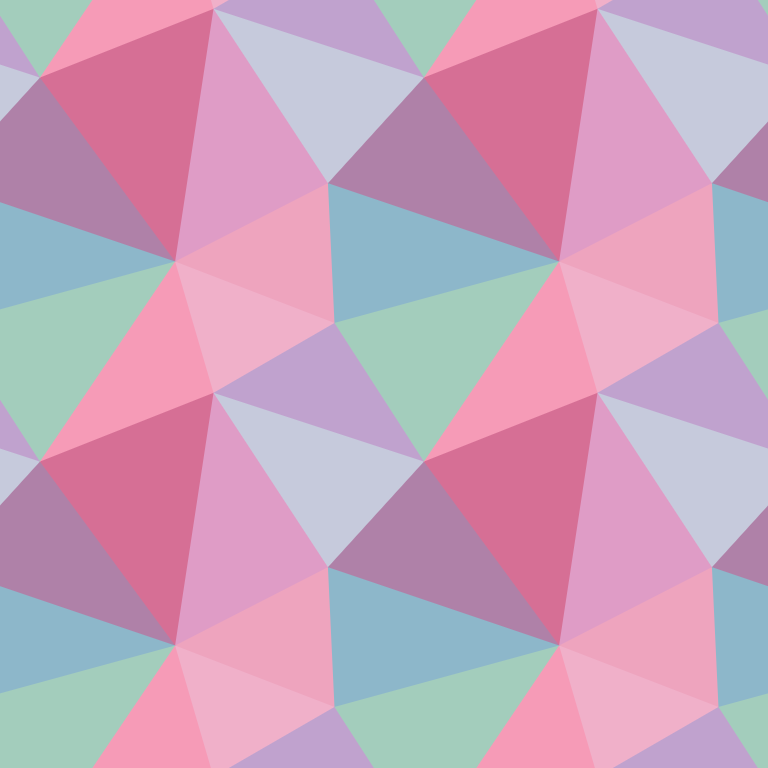
Write a WebGL 1 fragment shader that draws this pattern.

```glsl
precision highp float;
// Flat pastel facets: a low-poly mesh of ten triangles over five shared corners,
// repeated on a square grid. Each triangle is wrapped around its own centroid,
// so the mesh tiles; edge coverage is blended for smooth, gap-free joins.

uniform vec2 u_resolution;

const float REPEATS = 2.0;      // whole tiles across and down
const float EDGE_PIXELS = 1.0;  // width of edge smoothing

// Mesh corners within one tile, y up
const vec2 LEFT   = vec2(0.104, 0.798);
const vec2 TOP    = vec2(0.556, 0.977);
const vec2 RIGHT  = vec2(0.854, 0.523);
const vec2 CENTER = vec2(0.456, 0.319);
const vec2 LOWER  = vec2(0.871, 0.159);

// Steps to the neighbouring tiles
const vec2 EAST  = vec2(1.0, 0.0);
const vec2 SOUTH = vec2(0.0, -1.0);

const vec3 ROSE      = vec3(0.839, 0.435, 0.584);
const vec3 ORCHID    = vec3(0.875, 0.612, 0.776);
const vec3 MIST      = vec3(0.776, 0.792, 0.863);
const vec3 MAUVE     = vec3(0.686, 0.506, 0.659);
const vec3 SKY       = vec3(0.553, 0.718, 0.792);
const vec3 BLUSH     = vec3(0.933, 0.643, 0.745);
const vec3 PETAL     = vec3(0.941, 0.690, 0.790);
const vec3 CORAL     = vec3(0.965, 0.608, 0.718);
const vec3 LILAC     = vec3(0.753, 0.635, 0.808);
const vec3 MINT      = vec3(0.640, 0.804, 0.738);

float cross2(vec2 a, vec2 b) {
  return a.x * b.y - a.y * b.x;
}

// Signed distance to the line a-b, positive on its left
float lineSide(vec2 p, vec2 a, vec2 b) {
  return cross2(normalize(b - a), p - a);
}

// Colour weighted by coverage, with the weight in w
vec4 facet(vec2 p, float edge, vec2 a, vec2 b, vec2 c, vec3 color) {
  // Choose the periodic copy of p nearest the centroid
  vec2 centroid = (a + b + c) / 3.0;
  vec2 offset = p - centroid;
  vec2 q = centroid + offset - floor(offset + 0.5);

  float winding = sign(cross2(b - a, c - a));
  float inside = min(winding * lineSide(q, a, b),
                 min(winding * lineSide(q, b, c), winding * lineSide(q, c, a)));
  return vec4(color, 1.0) * clamp(inside / edge + 0.5, 0.0, 1.0);
}

void main() {
  vec2 p = fract(gl_FragCoord.xy / u_resolution * REPEATS);
  float edge = EDGE_PIXELS * REPEATS / min(u_resolution.x, u_resolution.y);

  // Upper fan
  vec4 sum = facet(p, edge, LEFT, TOP, CENTER, ROSE);
  sum += facet(p, edge, TOP, RIGHT, CENTER, ORCHID);
  sum += facet(p, edge, TOP, RIGHT, LEFT + EAST, MIST);
  sum += facet(p, edge, RIGHT, LEFT + EAST, CENTER + EAST, MAUVE);

  // Middle band
  sum += facet(p, edge, RIGHT, LOWER, CENTER + EAST, SKY);
  sum += facet(p, edge, RIGHT, LOWER, CENTER, BLUSH);

  // Lower fan, joined to the tile below
  sum += facet(p, edge, CENTER, LOWER, TOP + SOUTH, PETAL);
  sum += facet(p, edge, CENTER, TOP + SOUTH, LEFT + SOUTH, CORAL);
  sum += facet(p, edge, LOWER, TOP + SOUTH, LEFT + EAST + SOUTH, LILAC);
  sum += facet(p, edge, LOWER, CENTER + EAST, LEFT + EAST + SOUTH, MINT);

  gl_FragColor = vec4(sum.rgb / max(sum.a, 0.001), 1.0);
}
```
